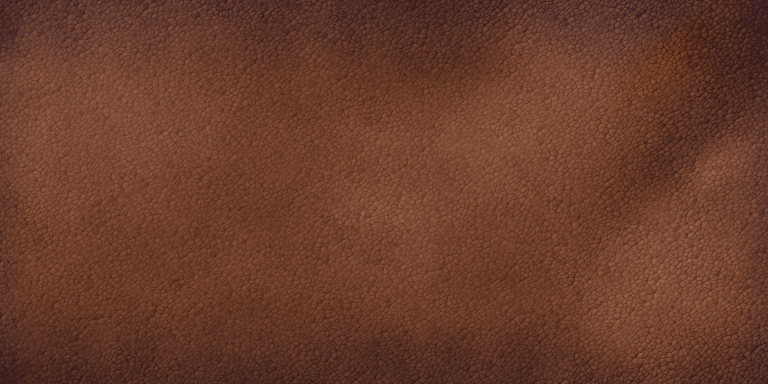
This texture is drawn by a WebGL 2 fragment shader. Its source:

```glsl
#version 300 es
precision highp float;
// Worn brown leather with fine slanted grain, soft stains and dark borders.
uniform vec2 u_resolution;
out vec4 outColor;

vec2 hash2(vec2 p) {
  vec3 q = fract(p.xyx * vec3(0.1031, 0.1030, 0.0973));
  q += dot(q, q.yzx + 33.33);
  return fract((q.xx + q.yz) * q.zy);
}

float noise(vec2 p) {
  vec2 i = floor(p), f = fract(p);
  f = f * f * (3.0 - 2.0 * f);
  return mix(mix(hash2(i).x, hash2(i + vec2(1, 0)).x, f.x),
             mix(hash2(i + vec2(0, 1)).x, hash2(i + vec2(1, 1)).x, f.x), f.y);
}

float fbm(vec2 p) {
  float sum = 0.0, amp = 0.5;
  for (int i = 0; i < 5; i++) {
    sum += amp * noise(p);
    p = mat2(1.6, 1.2, -1.2, 1.6) * p + 7.3;
    amp *= 0.5;
  }
  return sum;
}

// Pebble relief: x = distance to the crease, y = slope facing the light.
vec2 pebbles(vec2 p) {
  vec2 base = floor(p), nearest = vec2(0);
  float d1 = 9.0, d2 = 9.0;
  for (int y = -1; y <= 1; y++)
    for (int x = -1; x <= 1; x++) {
      vec2 cell = base + vec2(x, y);
      vec2 away = p - cell - hash2(cell);
      float d = length(away);
      if (d < d1) { d2 = d1; d1 = d; nearest = away; }
      else d2 = min(d2, d);
    }
  return vec2(d2 - d1, dot(nearest, vec2(-0.35, 0.94)));
}

// Soft elliptical patch, rotated by an angle.
float patchAt(vec2 p, vec2 center, vec2 radius, float angle) {
  float c = cos(angle), s = sin(angle);
  vec2 q = mat2(c, -s, s, c) * (p - center) / radius;
  return exp(-dot(q, q));
}

void main() {
  vec2 p = gl_FragCoord.xy / u_resolution.y;
  float width = u_resolution.x / u_resolution.y;
  vec2 s = vec2(p.x * 2.0 / width, p.y);
  float cloud = fbm(p * 3.0) - 0.48;
  vec2 w = s + 0.12 * vec2(cloud, fbm(p * 3.0 + 19.0) - 0.48);

  // Broad light and dark areas
  float tone = 0.44 + 0.24 * cloud + 0.24 * (fbm(p * 11.0) - 0.48);
  tone += 0.28 * patchAt(w, vec2(0.25, 0.70), vec2(0.36, 0.24), 0.3);
  tone += 0.36 * patchAt(w, vec2(1.36, 0.70), vec2(0.34, 0.20), 0.5);
  tone += 0.32 * patchAt(w, vec2(1.70, 0.25), vec2(0.28, 0.24), 0.7);
  tone += 0.34 * patchAt(w, vec2(1.88, 0.61), vec2(0.13, 0.05), 0.8);
  tone += 0.14 * patchAt(w, vec2(0.95, 0.45), vec2(0.50, 0.25), 0.0);
  tone -= 0.32 * patchAt(w, vec2(1.72, 0.57), vec2(0.24, 0.08), 0.75);
  tone -= 0.36 * patchAt(w, vec2(1.93, 0.86), vec2(0.20, 0.13), 0.6);
  tone -= 0.20 * patchAt(w, vec2(1.15, 0.86), vec2(0.20, 0.13), 0.2);
  tone -= 0.07 * smoothstep(0.03, 0.0, abs(w.x - 1.50)) * smoothstep(0.5, 0.2, s.y);

  // Worn, darker borders
  float top = smoothstep(0.76, 1.02, w.y);
  float bottom = smoothstep(0.24, -0.03, w.y);
  float side = smoothstep(0.09, 0.0, s.x) + smoothstep(1.90, 2.0, s.x);
  tone -= 0.40 * top + 0.38 * bottom + 0.18 * side;

  // Fine slanted grain, stronger toward the top and right
  vec2 wander = vec2(noise(p * 18.0), noise(p * 18.0 + 51.0));
  vec2 g = mat2(0.82, -0.57, 0.57, 0.82) * (p + 0.012 * wander);
  vec2 grain = pebbles(g * vec2(66.0, 98.0));
  float strength = 0.85 + 0.30 * top + 0.15 * bottom
                 + 0.35 * smoothstep(1.05, 1.9, s.x) + 0.4 * cloud;
  strength *= 0.7 + 0.6 * noise(p * 30.0 + 5.0);
  float crease = smoothstep(0.45, 0.0, grain.x);
  float fiber = noise(p * 170.0) - 0.5;
  tone += strength * (0.10 - 0.26 * crease + 0.30 * grain.y) + 0.18 * fiber;

  // Sparse pale scuffs
  vec2 scuffCell = floor(p * 9.0);
  vec2 h = hash2(scuffCell + 80.0);
  vec2 scuff = fract(p * 9.0) - 0.2 - 0.6 * h;
  tone += 0.12 * step(0.9, hash2(scuffCell + 13.0).y)
        * smoothstep(0.08, 0.01, length(scuff * vec2(1.0, 0.6 + h.x)));

  // Tanned colours and a cool sheen near the borders
  vec3 color = mix(vec3(0.25, 0.120, 0.090), vec3(0.43, 0.243, 0.160), clamp((tone + 0.15) / 0.65, -0.2, 1.0));
  color = mix(color, vec3(0.57, 0.36, 0.26), clamp((tone - 0.50) / 0.56, 0.0, 1.2));
  float sheen = 0.9 * top + 0.4 * bottom + 0.5 * side
              + 0.6 * patchAt(w, vec2(0.15, 0.82), vec2(0.38, 0.24), 0.0)
              + 0.8 * patchAt(w, vec2(1.58, 0.92), vec2(0.18, 0.13), 0.6)
              + 0.6 * patchAt(w, vec2(1.90, 0.55), vec2(0.16, 0.25), 0.0);
  color += min(sheen, 1.1) * vec3(0.016, 0.025, 0.046);
  float rust = patchAt(w, vec2(1.76, 0.88), vec2(0.16, 0.07), 0.7);
  color += rust * vec3(0.03, 0.0, -0.035);
  outColor = vec4(color, 1.0);
}
```
